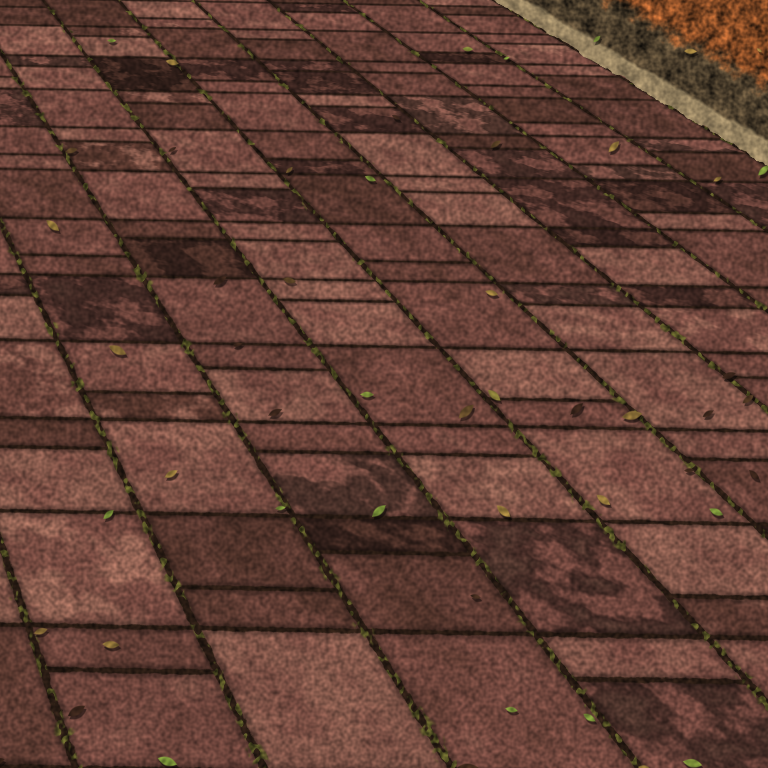
Write a WebGL 1 fragment shader that draws this texture.

```glsl
precision highp float;
// Worn red paving blocks in perspective, with mossy joints, fallen leaves and a curb.
uniform vec2 u_resolution;

const vec3 DARK_BRICK = vec3(0.30, 0.19, 0.155);
const vec3 RED_BRICK = vec3(0.44, 0.275, 0.24);
const vec3 PALE_BRICK = vec3(0.55, 0.375, 0.315);
const vec3 JOINT = vec3(0.15, 0.10, 0.07);
const vec3 MOSS = vec3(0.33, 0.33, 0.14);
const vec3 CURB = vec3(0.62, 0.54, 0.40);
const vec3 SOIL = vec3(0.29, 0.24, 0.17);
const vec3 LITTER = vec3(0.50, 0.28, 0.14);

float hash(vec2 p) {
  vec3 q = fract(vec3(p.xyx) * 0.1031);
  q += dot(q, q.yzx + 33.33);
  return fract((q.x + q.y) * q.z);
}

vec2 gradient(vec2 cell) {
  float angle = 6.2832 * hash(cell);
  return vec2(cos(angle), sin(angle));
}

float noise(vec2 p) {
  vec2 i = floor(p), f = fract(p), w = f * f * (3.0 - 2.0 * f), e = vec2(1.0, 0.0);
  float a = dot(gradient(i), f);
  float b = dot(gradient(i + e.xy), f - e.xy);
  float c = dot(gradient(i + e.yx), f - e.yx);
  float d = dot(gradient(i + e.xx), f - e.xx);
  return mix(mix(a, b, w.x), mix(c, d, w.x), w.y);
}

float fbm(vec2 p) {
  float sum = 0.0, amp = 0.6;
  for (int i = 0; i < 4; i++) {
    sum += amp * noise(p);
    p = p * 2.03 + 17.3;
    amp *= 0.55;
  }
  return sum;
}

// Canvas point (y down) to ground: x counts columns, y counts thin-block depths
vec2 toGround(vec2 p) {
  float row = p.y - 0.018 * (p.x - 0.36);
  return vec2((p.x - 0.056 - 0.777 * p.y) / (0.0977 + 0.147 * p.y), 40.06 / (row + 0.664));
}

// Distances to the column and row joints (xy) and the block's id (zw)
vec4 paving(vec2 g) {
  float column = floor(g.x), module = floor(g.y / 3.0);
  float along = mod(g.y, 3.0), across = fract(g.x);
  float parity = mod(module + column + (column < -1.5 ? 1.0 : 0.0), 2.0);
  bool whole = parity > 0.5 && hash(vec2(column, module) + 41.0) > 0.22;
  float split = abs(mod(column, 3.0) - 1.0) < 0.5 ? 1.0 : 2.0;
  float lo = whole || along < split ? 0.0 : split;
  float hi = whole || along >= split ? 3.0 : split;
  return vec4(min(across, 1.0 - across), min(along - lo, hi - along), column, module * 3.0 + lo);
}

// Colour and grain of one block, with damp stains and pale wear
vec3 blockColor(vec2 id, vec2 g, float grain) {
  float tone = hash(id + 7.0), wear = fbm(g * vec2(3.0, 1.0) + id * 3.7);
  vec3 color = mix(DARK_BRICK, RED_BRICK, smoothstep(-0.1, 0.55, tone + 0.5 * wear));
  color = mix(color, PALE_BRICK, 0.75 * smoothstep(0.45, 1.15, tone + 0.9 * wear));
  float worn = step(0.86, hash(id + 23.0)) * smoothstep(0.0, 0.25, wear);
  color = mix(color, PALE_BRICK * 1.1, 0.6 * worn);
  float damp = step(hash(id + 61.0), 0.2) * smoothstep(-0.18, 0.05, wear);
  color *= 1.0 - 0.45 * damp;
  color *= 1.0 + 0.18 * fbm(g * vec2(1.1, 0.35));
  return color * (1.0 + 0.6 * grain);
}

// Coverage of pointed leaves scattered one per chosen grid cell
float leaf(vec2 p, float grid, float seed, float density, float px) {
  vec2 cell = floor(p * grid), key = cell + seed;
  vec2 q = fract(p * grid) - 0.3 - 0.4 * vec2(hash(key), hash(key + 5.0));
  float angle = 1.6 * hash(key + 9.0) - 0.8, c = cos(angle), s = sin(angle);
  q = mat2(c, -s, s, c) * q / grid;
  float size = (0.006 + 0.008 * hash(key + 13.0)) * (0.6 + 0.6 * p.y);
  float d = abs(q.y) - 0.42 * size * (1.0 - q.x * q.x / (size * size));
  return step(hash(key + 31.0), density) * (1.0 - smoothstep(-px, px, d));
}

vec3 addLeaves(vec3 color, vec2 p, float grid, float seed, float density, float px) {
  float kind = hash(floor(p * grid) + seed + 77.0);
  vec3 tint = mix(vec3(0.22, 0.14, 0.10), vec3(0.58, 0.47, 0.23), smoothstep(0.2, 0.6, kind));
  tint = mix(tint, vec3(0.47, 0.56, 0.22), smoothstep(0.7, 0.8, kind));
  color *= 1.0 - 0.5 * leaf(p - vec2(0.002, 0.004), grid, seed, density, px);
  return mix(color, tint * (1.0 + 0.5 * noise(p * 150.0)), leaf(p, grid, seed, density, px));
}

void main() {
  vec2 p = gl_FragCoord.xy / u_resolution;
  p.y = 1.0 - p.y;
  float px = 1.0 / u_resolution.y;
  vec2 g = toGround(p);
  vec2 soft = px * vec2(1.0 / (0.0977 + 0.147 * p.y), g.y / (p.y + 0.664));
  float grain = 0.6 * noise(p * 210.0) + 0.5 * noise(p * 105.0);

  // Blocks with chipped edges, over dark joints
  vec4 tile = paving(g);
  vec2 chip = vec2(0.022, 0.06) * fbm(p * 60.0);
  vec2 edge = tile.xy + chip - vec2(0.024, 0.055);
  vec2 inside = smoothstep(-soft, soft, edge);
  vec2 bevel = smoothstep(vec2(0.0), vec2(0.05, 0.16), edge);
  vec3 block = blockColor(tile.zw, g, grain) * (0.72 + 0.28 * bevel.x * bevel.y);
  vec3 color = mix(JOINT * (1.0 + grain), block, inside.x * inside.y);

  // Moss clumps and short grass along the column joints
  float clump = fbm(g * vec2(2.5, 1.3) + 9.0);
  float reach = 0.035 + 0.05 * smoothstep(0.0, 0.4, clump);
  float tuft = smoothstep(0.02, 0.22, noise(p * vec2(130.0, 95.0)) + 0.35 * clump);
  color = mix(color, MOSS * (1.0 + 1.2 * grain), 0.85 * tuft * (1.0 - smoothstep(0.4 * reach, reach, tile.x)));

  // Curb, bare soil and leaf litter beside the paving
  float rough = fbm(p * 45.0), side = g.x + 0.12 * rough;
  vec3 verge = mix(SOIL, LITTER, smoothstep(7.3, 7.8, side + 0.5 * rough));
  verge *= 1.0 + 1.1 * rough + grain;
  vec3 stone = CURB * (0.94 + 0.5 * rough + 0.35 * grain);
  verge = mix(stone, verge, smoothstep(6.38, 6.48, side));
  color = mix(color, verge, smoothstep(-soft.x, soft.x, side - 6.0));

  color = addLeaves(color, p, 7.0, 3.0, 0.45, px);
  color = addLeaves(color, p + 0.05, 13.0, 19.0, 0.16, px);
  gl_FragColor = vec4(clamp(color, 0.0, 1.0), 1.0);
}
```
